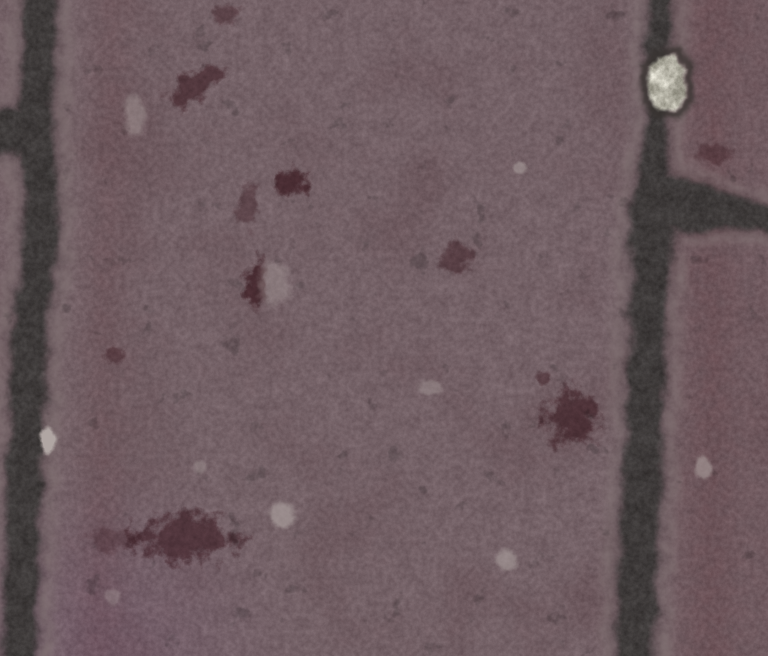
A Shadertoy shader for this texture:

```glsl
float hash(ivec2 cell) {
    uvec2 q = uvec2(cell + 4096) * uvec2(1597u, 3812u);
    uint n = (q.x ^ q.y ^ (q.x << 9)) * 747796u;
    n = (n ^ (n >> 15)) * 277803u;
    return float((n ^ (n >> 13)) & 65535u) / 65535.0;
}

float gradDot(ivec2 cell, vec2 offset) {
    float angle = 6.2832 * hash(cell);
    return dot(vec2(cos(angle), sin(angle)), offset);
}

float gradientNoise(vec2 p) {
    ivec2 i = ivec2(floor(p));
    vec2 f = fract(p);
    vec2 u = f * f * f * (f * (f * 6.0 - 15.0) + 10.0);
    float low = mix(gradDot(i, f), gradDot(i + ivec2(1, 0), f - vec2(1, 0)), u.x);
    float high = mix(gradDot(i + ivec2(0, 1), f - vec2(0, 1)), gradDot(i + 1, f - 1.0), u.x);
    return mix(low, high, u.y);
}

float fbm(vec2 p) {
    float sum = 0.0, amp = 0.7;
    for (int i = 0; i < 4; i++) {
        sum += amp * gradientNoise(p);
        p = mat2(1.6, 1.2, -1.2, 1.6) * p + 7.3;
        amp *= 0.5;
    }
    return sum;
}

float bump(float x, float centre, float width) {
    float t = (x - centre) / width;
    return exp(-t * t);
}

// Signed distance to the mortar joints: two uprights, each with a side branch
float jointDistance(vec2 p) {
    float left = abs(p.x - 0.030 - 0.030 * p.y - 0.014 * bump(p.y, 0.65, 0.1)) - 0.025;
    float halfWidth = mix(0.027, 0.016, smoothstep(0.66, 0.78, p.y)) + 0.008 * bump(p.y, 0.67, 0.06);
    float right = abs(p.x - 0.968 - 0.04 * p.y) - halfWidth;
    float stubLeft = max(abs(p.y - 0.802) - 0.036, p.x - 0.05);
    float taper = mix(0.045, 0.019, smoothstep(1.0, 1.15, p.x));
    float stubRight = max(abs(p.y - 0.695 + 0.16 * (p.x - 1.0)) - taper, 1.0 - p.x);
    return min(min(left, right), min(stubLeft, stubRight));
}

// Ragged elliptical patch: centre in xy, radii in zw
float patchMask(vec2 p, vec4 e, float ragged) {
    return 1.0 - smoothstep(0.55, 1.15, length((p - e.xy) / e.zw) + ragged);
}

void mainImage(out vec4 fragColor, in vec2 fragCoord) {
    vec2 p = fragCoord / iResolution.y;
    float broad = fbm(p * 7.0);
    float mottled = fbm(p * 38.0 + 20.0);
    float grain = fbm(p * 120.0 + 50.0);
    vec2 wobble = vec2(fbm(p * 22.0 + 3.0), fbm(p * 22.0 + 90.0));
    float joint = jointDistance(p + 0.016 * wobble);

    // Brick faces, redder beside the left joint and on the right brick
    vec3 colour = mix(vec3(0.455, 0.382, 0.402), vec3(0.425, 0.345, 0.365),
                      smoothstep(-0.1, 0.5, broad + 0.4 * mottled));
    float redBand = 0.7 * bump(p.x, 0.15 + 0.02 * p.y, 0.035) + 0.6 * smoothstep(1.0, 1.04, p.x)
                  + 0.6 * bump(p.x, 1.085, 0.035);
    colour = mix(colour, vec3(0.415, 0.315, 0.335), redBand * (0.7 + 0.6 * mottled));
    colour += vec3(0.0, -0.012, 0.012) * (1.0 - smoothstep(0.0, 0.35, length(p - vec2(0.15, 0.0))));
    colour += 0.05 * mottled + 0.075 * grain;

    // Worn pale rims along the joints
    float rim = bump(joint, 0.017, 0.013) * (0.75 + mottled);
    colour = mix(colour, vec3(0.50, 0.44, 0.445), 0.65 * rim);

    // Dark red stains and pits
    const vec4 stains[12] = vec4[12](
        vec4(0.873, 0.364, 0.045, 0.047), vec4(0.282, 0.181, 0.082, 0.040),
        vec4(0.170, 0.178, 0.040, 0.020), vec4(0.297, 0.870, 0.046, 0.028),
        vec4(0.445, 0.721, 0.027, 0.022), vec4(0.390, 0.566, 0.019, 0.040),
        vec4(0.376, 0.688, 0.019, 0.036), vec4(0.694, 0.608, 0.026, 0.026),
        vec4(0.343, 0.977, 0.022, 0.018), vec4(0.175, 0.459, 0.018, 0.014),
        vec4(0.831, 0.425, 0.012, 0.012), vec4(1.090, 0.768, 0.030, 0.018));
    const float depths[12] = float[12](1.0, 1.0, 0.5, 0.95, 1.2, 1.2, 0.65, 0.75, 0.7, 0.7, 0.8, 0.6);
    float ragged = 0.9 * fbm(p * 48.0 + 11.0);
    for (int i = 0; i < 12; i++) {
        vec2 q = p;
        if (i == 3) q.y -= 0.5 * (p.x - stains[i].x);
        float m = patchMask(q, stains[i], ragged) * depths[i];
        colour *= mix(vec3(1.0), vec3(0.70, 0.56, 0.59), m);
    }

    // Scattered faint pits
    float pits = smoothstep(0.27, 0.5, fbm(p * 24.0 + 70.0));
    colour *= 1.0 - 0.16 * pits;

    // Mortar with a soft dark lip
    vec3 mortar = vec3(0.243, 0.228, 0.226) + 0.06 * mottled + 0.07 * grain;
    colour *= 1.0 - 0.12 * bump(joint, 0.0, 0.012);
    colour = mix(mortar, colour, smoothstep(-0.008, 0.008, joint));

    // Pale chips
    const vec4 chips[10] = vec4[10](
        vec4(0.073, 0.329, 0.014, 0.020), vec4(0.430, 0.215, 0.023, 0.021),
        vec4(0.418, 0.567, 0.028, 0.038), vec4(0.773, 0.148, 0.018, 0.018),
        vec4(0.205, 0.825, 0.018, 0.034), vec4(0.793, 0.744, 0.011, 0.011),
        vec4(0.655, 0.409, 0.022, 0.013), vec4(1.072, 0.288, 0.014, 0.021),
        vec4(0.305, 0.288, 0.011, 0.012), vec4(0.172, 0.090, 0.014, 0.014));
    const float glints[10] = float[10](1.2, 0.6, 0.35, 0.55, 0.4, 0.5, 0.35, 0.55, 0.35, 0.3);
    for (int i = 0; i < 10; i++) {
        float m = patchMask(p, chips[i], 0.5 * ragged) * glints[i];
        colour = mix(colour, vec3(0.69, 0.65, 0.64), min(m, 1.0));
    }

    // Bright pebble wedged in the right joint
    vec2 s = abs(p - vec2(1.017, 0.873) + 0.012 * wobble);
    float pebble = max(max(s.x - 0.030, s.y - 0.041), (s.x + s.y) * 0.71 - 0.039);
    colour = mix(colour, vec3(0.22, 0.20, 0.19), 0.75 * bump(pebble, 0.005, 0.007));
    vec3 stone = vec3(0.70, 0.69, 0.64) + 0.35 * mottled + 0.15 * grain;
    colour = mix(stone, colour, smoothstep(-0.007, 0.003, pebble));

    fragColor = vec4(clamp(colour, 0.0, 1.0), 1.0);
}
```
